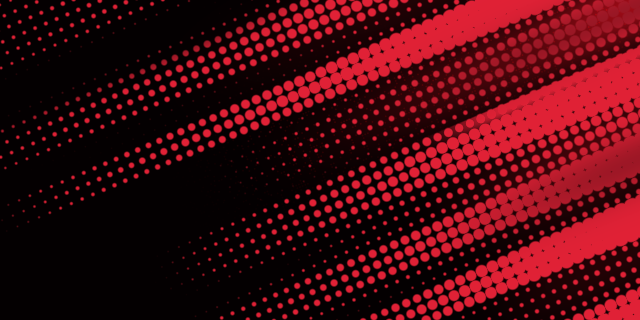
Write a Shadertoy shader that draws this background.

```glsl
// Red halftone streaks sweeping up to the right over black.
// A rotated square grid of dots gets its radii from soft diagonal bands that
// swell along their length until the dots merge; dim glows tint the gaps.

const float CELL = 0.0366;

// Flat-topped falloff around a band centre.
float band(float s, float centre, float width) {
    float d = (s - centre) / width;
    return exp(-d * d * d * d);
}

float glow(float s, float centre, float width) {
    float d = (s - centre) / width;
    return exp(-d * d);
}

float hash(vec2 p) {
    p = fract(p * vec2(0.1031, 0.1130));
    p += dot(p, p.yx + 33.33);
    return fract((p.x + p.y) * p.x * 97.0);
}

// Dot radius in cells; a.x runs along the streaks, a.y across them.
float dotRadius(vec2 a) {
    float u = a.x, s = a.y;
    float r = 0.24 * smoothstep(0.3, 1.6, u);
    r = max(r, (0.15 + 0.15 * u) * band(s, 0.11, 0.12));
    r = max(r, (0.18 + 0.28 * u) * band(s, 0.43, 0.085));
    r = max(r, (0.17 + 0.44 * u) * band(s, 0.633, 0.06));
    r = max(r, (-0.10 + 0.35 * u) * band(s, 0.79, 0.095));
    r = max(r, min(-0.02 + 0.48 * u, 0.67) * band(s, 0.995, 0.09));
    r = max(r, (-0.15 + 0.38 * u) * band(s, 1.10, 0.08));
    r = max(r, (0.05 + 0.41 * u) * band(s, 1.222, 0.075));
    r = max(r, (-0.08 + 0.6 * u) * band(s, 1.405, 0.065));
    r = max(r, (-0.18 + 0.6 * u) * band(s, 1.69, 0.095));
    return min(r, 0.8);
}

// Coverage from the four dots around a point.
float halftone(vec2 a, float blur) {
    vec2 phase = vec2(0.82, 0.38);
    vec2 q = a / CELL - phase;
    float cover = 0.0;
    for (int j = 0; j < 2; j++)
    for (int i = 0; i < 2; i++) {
        vec2 id = floor(q) + vec2(i, j);
        float r = dotRadius((id + phase) * CELL);
        r *= 0.94 + 0.12 * hash(id + 80.0);
        float disc = 1.0 - smoothstep(-blur, blur, length(q - id) - r);
        cover = max(cover, disc * smoothstep(0.02, 0.12, r));
    }
    return cover;
}

void mainImage(out vec4 fragColor, in vec2 fragCoord) {
    // Streak axes, measured from the top left in canvas heights.
    vec2 p = fragCoord / iResolution.y;
    p.y = 1.0 - p.y;
    float u = p.x * 0.9205 - p.y * 0.3907;
    float s = p.x * 0.3907 + p.y * 0.9205;
    float pixel = 1.0 / iResolution.y;

    // Dark red light behind the dots, strongest at the right.
    float light = 0.36 * smoothstep(0.45, 1.7, u) * glow(s, 0.79, 0.12);
    light += 0.28 * smoothstep(0.85, 1.6, u) * glow(s, 1.17, 0.14);
    light += 0.12 * smoothstep(0.3, 1.2, u) * glow(s, 0.48, 0.12);
    light += 0.12 * smoothstep(0.9, 1.4, u) * glow(s, 1.5, 0.12);
    light += 0.25 * smoothstep(1.45, 1.85, u) * glow(s, 0.78, 0.09);
    vec3 color = vec3(0.015, 0.0, 0.002) + light * vec3(1.0, 0.07, 0.14);

    // Fine specks in the shadows.
    vec2 grain = vec2(u, s) / 0.009;
    float speck = step(0.8, hash(floor(grain) + 300.0));
    speck *= 1.0 - smoothstep(0.1, 0.5, length(fract(grain) - 0.5));
    color.r += 0.12 * speck * smoothstep(0.2, 0.8, u) * glow(s, 0.77, 0.15);

    // Dot ink, dimmed within the shaded bands.
    float shade = 1.0;
    shade -= 0.32 * smoothstep(0.8, 1.5, u) * glow(s, 0.80, 0.085);
    shade -= 0.30 * smoothstep(0.8, 1.6, u) * glow(s, 1.24, 0.09);
    shade -= 0.35 * glow(s, 0.36, 0.035) * (1.0 - smoothstep(0.5, 1.0, u));
    vec3 ink = vec3(0.88, 0.13, 0.21) * shade;
    float cover = halftone(vec2(u, s), 1.1 * pixel / CELL);

    // Crisp upper edge of the widest streak.
    float edge = smoothstep(0.915 - pixel, 0.915 + pixel, s);
    edge *= 1.0 - smoothstep(0.93, 0.98, s);
    cover = max(cover, edge * smoothstep(1.0, 1.35, u));

    fragColor = vec4(mix(color, ink, cover), 1.0);
}
```
